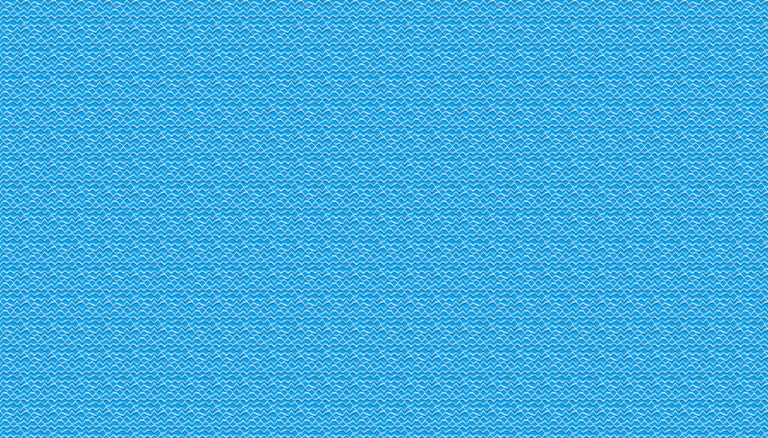
A Shadertoy shader for this pattern:

```glsl
// Tiled water: fine choppy pale wave crests with dark undersides on bright blue.

const vec2 TILES = vec2(28.0, 16.0);      // repeats across and down
const vec2 TILE_CELLS = vec2(8.0, 6.0);   // half waves and rows in each tile
const float AMPLITUDE = 0.32;             // crest height, in rows
const float JITTER = 0.44;                // uneven crest height, in rows
const float CREST_WIDTH = 0.38;           // line widths, in rows
const float SHADE_WIDTH = 0.30;
const int SAMPLES = 2;                    // samples per pixel, each way
const vec3 WATER = vec3(0.06, 0.64, 0.925);
const vec3 FOAM = vec3(0.78, 0.92, 0.99);
const vec3 SHADE = vec3(0.11, 0.31, 0.41);

float hash(vec2 p) {
    return fract(sin(dot(p, vec2(127.1, 311.7))) * 43758.5453);
}

// Strengths spread evenly over the tile, with a little randomness
float spread(vec2 id, float seed) {
    vec2 stride = vec2(3.0, 2.0) / TILE_CELLS;
    return fract(seed + dot(id, stride) + 0.25 * hash(id + seed));
}

// Wave vertex: height, foam strength and shade strength, equal in every tile
vec3 waveVertex(vec2 cell) {
    vec2 id = mod(cell, TILE_CELLS);
    // Odd rows slip by half a wave over part of the tile, forming diamonds
    float slipColumn = mod(id.x + 2.0 * floor(id.y * 0.5), TILE_CELLS.x);
    float slip = mod(id.y, 2.0) * step(0.5 * TILE_CELLS.x, slipColumn);
    float zigzag = mod(id.x + slip, 2.0) * 2.0 - 1.0;
    float height = zigzag * AMPLITUDE + (hash(id) - 0.5) * JITTER;
    float foam = mix(0.32, 1.0, spread(id, 0.13));
    float shade = 0.88 * spread(id, 0.57);
    return vec3(height, foam, shade);
}

// Share of a filter span covered by a line of the given width
float lineCoverage(float offset, float width, float span) {
    float top = min(offset + 0.5 * span, 0.5 * width);
    float bottom = max(offset - 0.5 * span, -0.5 * width);
    return max(top - bottom, 0.0) / span;
}

// Water colour at a point in cells, filtered over the given footprint
vec3 waterColor(vec2 p, vec2 footprint) {
    float column = floor(p.x);
    float along = p.x - column;
    vec3 color = WATER;

    // Neighbouring rows, since crests reach past their own row
    for (int k = 1; k >= -1; k--) {
        float row = floor(p.y) + float(k);
        vec3 start = waveVertex(vec2(column, row));
        vec3 end = waveVertex(vec2(column + 1.0, row));
        vec3 wave = mix(start, end, along);

        float span = footprint.y + 0.5 * abs(end.x - start.x) * footprint.x;
        float offset = p.y - (row + 0.5 + wave.x);
        float below = offset + 0.5 * (CREST_WIDTH + SHADE_WIDTH);

        color = mix(color, SHADE, wave.z * lineCoverage(below, SHADE_WIDTH, span));
        color = mix(color, FOAM, wave.y * lineCoverage(offset, CREST_WIDTH, span));
    }
    return color;
}

void mainImage(out vec4 fragColor, in vec2 fragCoord) {
    vec2 cells = TILES * TILE_CELLS;
    vec2 footprint = cells / iResolution.xy / float(SAMPLES);
    vec2 corner = (fragCoord - 0.5) / iResolution.xy * cells;
    vec3 total = vec3(0.0);
    for (int j = 0; j < SAMPLES; j++) {
        for (int i = 0; i < SAMPLES; i++) {
            vec2 p = corner + (vec2(i, j) + 0.5) * footprint;
            total += waterColor(p, footprint);
        }
    }
    fragColor = vec4(total / float(SAMPLES * SAMPLES), 1.0);
}
```
